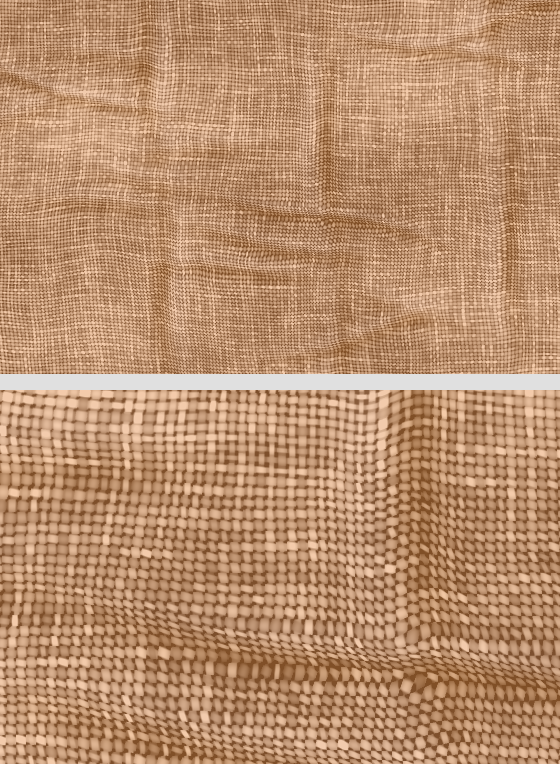
Top, the full canvas; bottom, a detail of the centre.
Reproduce this texture procedurally as a Shadertoy shader.

```glsl
// Draws a creased sheet of loosely woven jute burlap in warm tan.

const float THREADS = 108.0;   // threads per canvas height
const float HALF_PI = 1.570796;
const vec3 SHADOW = vec3(0.53, 0.35, 0.21);
const vec3 HIGHLIGHT = vec3(0.91, 0.75, 0.62);
const vec3 FOLD_WARMTH = vec3(0.012, 0.0, -0.022);

float hash(vec2 p) {
    vec3 q = fract(p.xyx * vec3(0.1031, 0.1030, 0.0973));
    q += dot(q, q.yzx + 33.33);
    return fract((q.x + q.y) * q.z);
}

// Layered, rotated sines: smooth irregular field around zero
float waves(vec2 p, float seed) {
    float sum = 0.0, amp = 0.5;
    for (int i = 0; i < 5; i++) {
        p = mat2(0.8, 0.6, -0.6, 0.8) * p * 1.7 + seed;
        sum += amp * sin(p.x + 1.3 * sin(p.y));
        amp *= 0.6;
    }
    return sum;
}

// Random value that drifts along one thread
float drift(float id, float along, float seed) {
    along += 31.0 * hash(vec2(id, seed));
    float knot = floor(along);
    float a = hash(vec2(id + seed, knot));
    float b = hash(vec2(id + seed, knot + 1.0));
    return mix(a, b, smoothstep(0.0, 1.0, along - knot));
}

// Dark valley with a lit ridge beside it
float crease(vec2 p, vec2 centre, float angle, float halfLength, float width) {
    vec2 dir = vec2(cos(angle), sin(angle));
    vec2 q = p - centre;
    float along = dot(q, dir);
    float across = dot(q, vec2(-dir.y, dir.x));
    across += 0.014 * sin(along * 10.0 + angle * 7.0 + centre.x * 20.0);
    float d = across / width;
    float fade = 1.0 - smoothstep(0.2 * halfLength, halfLength, abs(along));
    return fade * (0.7 * exp(-(d - 1.6) * (d - 1.6)) - exp(-d * d));
}

// Long upright folds plus scattered, mostly level wrinkles
float creases(vec2 p) {
    float relief = 0.0;
    for (int i = 0; i < 3; i++) {
        float k = float(i);
        float side = i == 0 ? -1.0 : 1.0;
        float strength = 0.65 + 0.35 * sin(p.y * 9.0 + k * 2.3);
        vec2 centre = vec2(0.42 + 0.47 * k, 0.5);
        relief += strength * crease(p, centre, side * HALF_PI + 0.07, 0.9, 0.028);
    }
    for (int i = 0; i < 14; i++) {
        float k = float(i);
        vec2 centre = vec2(1.5 * fract(k * 0.618 + 0.17), fract(k * 0.414 + 0.44));
        float size = hash(vec2(k, 3.0));
        float angle = 0.7 * (hash(vec2(k, 8.0)) - 0.4);
        relief += (0.5 + 0.4 * size) *
            crease(p, centre, angle, 0.18 + 0.26 * size, mix(0.026, 0.014, size));
    }
    return relief;
}

// x: coverage of one thread, y: its tone
vec2 thread(float offset, float id, float along, float seed, float looseness) {
    float value = drift(id, along / 9.0, seed);
    float thickness = drift(id, along / 4.0, seed + 57.0);
    float halfWidth = 0.34 + 0.20 * (thickness - 0.5) - looseness;
    float cover = 1.0 - smoothstep(halfWidth - 0.10, halfWidth + 0.10, abs(offset));
    float tone = 0.50 * (value - 0.5) + 0.14 * smoothstep(0.8, 1.0, value);
    return vec2(cover, tone - 0.8 * offset * offset);
}

// Plain weave: warp and weft alternate on top, slanted by the pull of the cloth
float weave(vec2 uv, float looseness, float slant) {
    vec2 cell = floor(uv);
    vec2 f = uv - cell - 0.5;
    vec2 pulled = f + slant * f.yx;
    vec2 warp = thread(pulled.x, cell.x, uv.y, 11.0, looseness);
    vec2 weft = thread(pulled.y, cell.y, uv.x, 203.0, looseness);
    bool warpOnTop = mod(cell.x + cell.y, 2.0) < 0.5;
    vec2 over = warpOnTop ? warp : weft;
    vec2 under = warpOnTop ? weft : warp;
    float arch = cos(2.0 * HALF_PI * (warpOnTop ? f.y : f.x));
    float grain = 0.22 * (hash(cell + 71.0) - 0.5);
    float tone = mix(-0.20, 0.40 + under.y, under.x);
    return mix(tone, 0.55 + 0.34 * arch + over.y + grain, over.x);
}

void mainImage(out vec4 fragColor, in vec2 fragCoord) {
    vec2 p = fragCoord / iResolution.y;

    // Drape of the cloth: folds, leaning rows, uneven density
    float relief = creases(p);
    vec2 sway = vec2(waves(p * 1.8, 1.7), waves(p * 1.8, 4.9)) * 0.024;
    vec2 jitter = vec2(waves(p * 9.0, 3.1), waves(p * 9.0, 8.2)) * 0.0020;
    vec2 cloth = p + sway + jitter + relief * vec2(0.005, 0.008);
    float looseness = 0.05 * waves(p * 3.0, 7.3);
    float slant = 0.12 + 0.45 * waves(p * 2.4, 5.6);

    // Average the weave over the pixel
    float tone = 0.0;
    for (int i = 0; i < 9; i++) {
        vec2 tap = (vec2(i % 3, i / 3) - 1.0) / 3.0;
        vec2 uv = (cloth + tap / iResolution.y) * THREADS;
        tone += weave(uv, looseness, slant) / 9.0;
    }

    // Broad shading and colour
    tone += 0.25 * relief + 0.14 * waves(p * vec2(2.5, 5.0), 2.6);
    vec3 color = mix(SHADOW, HIGHLIGHT, clamp(tone, -0.10, 1.12));
    color -= FOLD_WARMTH * clamp(relief, -1.0, 0.5);
    fragColor = vec4(color, 1.0);
}
```
